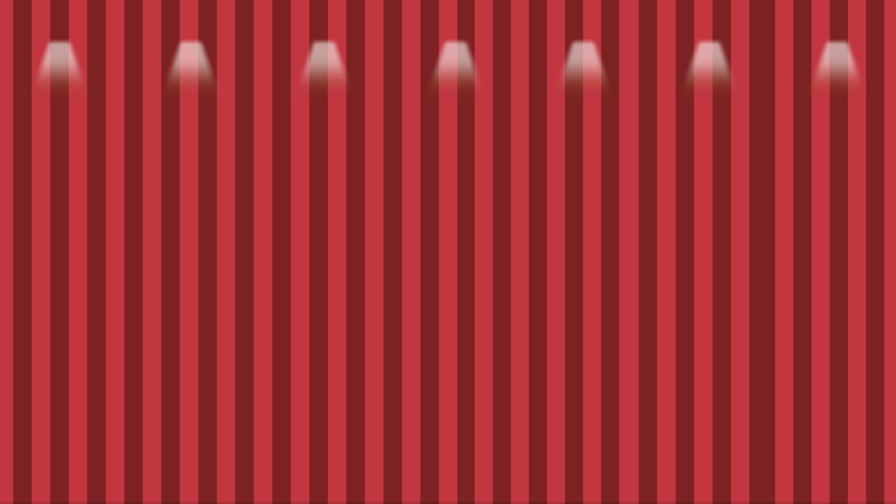
A WebGL 2 fragment shader for this background:

```glsl
#version 300 es
precision highp float;

uniform vec2 u_resolution;
out vec4 fragColor;

const vec3 STRIPE_LIGHT = vec3(0.762, 0.212, 0.252);
const vec3 STRIPE_DARK = vec3(0.490, 0.133, 0.133);
const vec3 GLOW_TOP = vec3(0.95, 0.92, 0.90);
const vec3 GLOW_BOTTOM = vec3(0.62, 0.30, 0.13);

// Curtain panels: first light edge, stripe period, right end
const vec3 PANEL_A = vec3(0.0147, 0.04132, 0.5195);
const vec3 PANEL_B = vec3(0.5499, 0.04036, 0.7031);
const vec3 PANEL_C = vec3(0.7129, 0.04115, 0.8503);
const vec3 PANEL_D = vec3(0.8854, 0.04060, 1.0);

const int LAMP_COUNT = 7;
const float LAMP_FIRST = 0.0664;
const float LAMP_LAST = 0.9342;
const float LAMP_BOW = 0.0082;
const float LAMP_TOP = 0.079;
const float LAMP_HEIGHT = 0.130;
const float LAMP_HALF_WIDTH = 0.0108;
const float LAMP_FLARE = 0.0235;
const float LAMP_OPACITY = 0.62;

const float HEM_HEIGHT = 0.007;
const float HEM_SHADE = 0.14;
const float PI = 3.14159;

// Coverage of the light half of each stripe period
float lightStripe(float x, float pixel) {
    vec3 panel = x < PANEL_A.z ? PANEL_A
               : x < PANEL_B.z ? PANEL_B
               : x < PANEL_C.z ? PANEL_C : PANEL_D;
    float phase = (x - panel.x) / panel.y;
    float fromCentre = abs(fract(phase + 0.25) - 0.5);
    float edge = (fromCentre - 0.25) * panel.y;
    return smoothstep(-0.7 * pixel, 0.7 * pixel, edge);
}

// Lamps are nearly even, bowed slightly to the right in the middle
float lampCentre(int index) {
    float t = float(index) / float(LAMP_COUNT - 1);
    float bow = sin(PI * t);
    return mix(LAMP_FIRST, LAMP_LAST, t) + LAMP_BOW * bow * bow;
}

// Soft cone that widens and fades with depth (0 at its top, 1 at its foot)
float lampGlow(float offset, float depth) {
    float d = clamp(depth, 0.0, 1.0);
    float halfWidth = LAMP_HALF_WIDTH + LAMP_FLARE * d;
    float softness = mix(0.0045, 0.0075, d);
    float sides = 1.0 - smoothstep(halfWidth - softness, halfWidth + softness, abs(offset));
    float cap = smoothstep(-0.03, 0.09, depth);
    float fade = 1.0 - smoothstep(0.2, 1.0, d);
    return LAMP_OPACITY * sides * cap * fade;
}

void main() {
    vec2 uv = gl_FragCoord.xy / u_resolution;

    // Striped curtain
    float stripe = lightStripe(uv.x, 1.0 / u_resolution.x);
    vec3 color = mix(STRIPE_DARK, STRIPE_LIGHT, stripe);

    // Row of lamps
    float depth = (1.0 - uv.y - LAMP_TOP) / LAMP_HEIGHT;
    vec3 glowColor = mix(GLOW_TOP, GLOW_BOTTOM, smoothstep(0.3, 0.9, depth));
    for (int i = 0; i < LAMP_COUNT; i++) {
        color = mix(color, glowColor, lampGlow(uv.x - lampCentre(i), depth));
    }

    // Shaded hem
    color *= 1.0 - HEM_SHADE * (1.0 - smoothstep(0.0, HEM_HEIGHT, uv.y));

    fragColor = vec4(color, 1.0);
}
```
